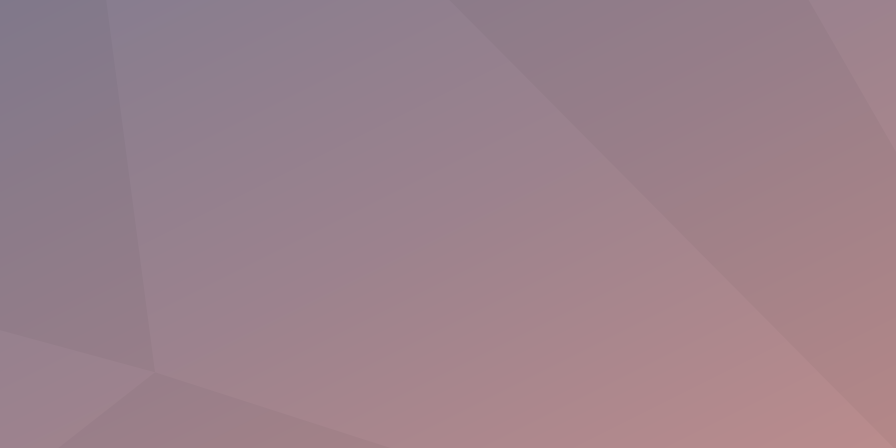
Reproduce this background procedurally as a Shadertoy shader.

```glsl
// Dusty mauve-to-rose gradient split into faint, flat polygonal facets.

// Antialiased half-plane: 1 on the right-hand side of the path from a to b.
float rightOf(vec2 p, vec2 a, vec2 b) {
    vec2 d = normalize(b - a);
    float signedDist = dot(p - a, vec2(d.y, -d.x));
    return clamp(0.5 + signedDist * iResolution.y, 0.0, 1.0);
}

float leftOf(vec2 p, vec2 a, vec2 b) {
    return 1.0 - rightOf(p, a, b);
}

void mainImage(out vec4 fragColor, in vec2 fragCoord) {
    // Canvas spans 2 x 1 units.
    vec2 p = fragCoord / iResolution.xy * vec2(2.0, 1.0);

    // Diagonal gradient from cool upper left to warm lower right.
    float t = 0.25 * p.x + 0.5 * (1.0 - p.y);
    vec3 mauve = vec3(0.520, 0.487, 0.560);
    vec3 dustyRose = vec3(0.614, 0.511, 0.555);
    vec3 coral = vec3(0.730, 0.549, 0.551);
    vec3 color = t < 0.5 ? mix(mauve, dustyRose, t * 2.0)
                         : mix(dustyRose, coral, t * 2.0 - 1.0);

    // Shaded facets: left panel and bottom wedge share a hub.
    vec2 hub = vec2(0.346, 0.169);
    float leftPanel = leftOf(p, hub, vec2(0.237, 1.0))
                    * leftOf(p, vec2(0.0, 0.263), hub);
    float bottomWedge = rightOf(p, hub, vec2(0.872, 0.0))
                      * leftOf(p, hub, vec2(0.130, 0.0));

    // Shaded band between the two right-hand diagonals.
    float rightBand = leftOf(p, vec2(1.003, 1.0), vec2(1.995, 0.0))
                    * rightOf(p, vec2(1.805, 1.0), vec2(2.0, 0.661));

    float shade = max(leftPanel, max(bottomWedge, rightBand));
    fragColor = vec4(color * (1.0 - 0.034 * shade), 1.0);
}
```
